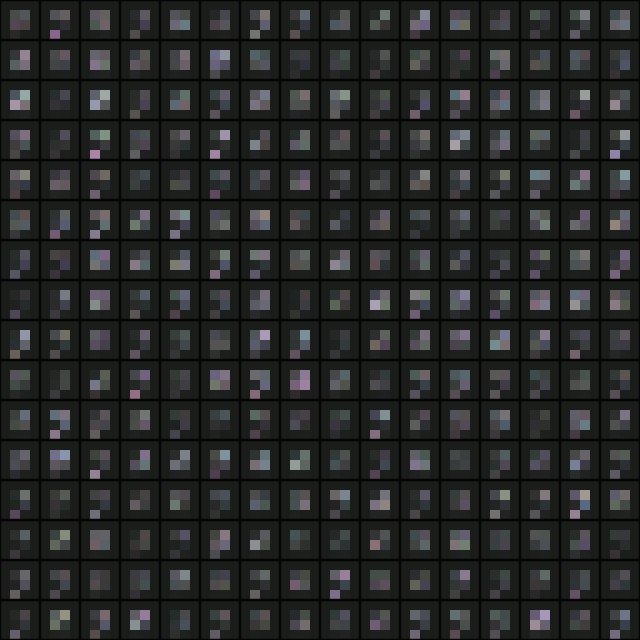
Reproduce this pattern procedurally as a Shadertoy shader.

```glsl
#define GRID 16.0
#define LINE_HALF 0.031
#define BLOCK 0.25
#define TINT 0.24
#define GAIN_MIN 0.42
#define LINE_COLOR vec3(0.012, 0.016, 0.013)
#define FILL_COLOR vec3(0.104, 0.115, 0.106)
#define PALE_COLOR vec3(0.67, 0.65, 0.70)

vec3 hash3(vec3 p) {
    p = fract(p * vec3(0.1031, 0.1030, 0.0973));
    p += dot(p, p.yxz + 33.33);
    return fract((p.xxy + p.yxx) * p.zyx);
}

// Linear coverage, so that touching blocks share an edge without a seam
float boxCoverage(vec2 offset, float halfSize, float pixel) {
    vec2 c = clamp((halfSize - abs(offset)) / pixel + 0.5, 0.0, 1.0);
    return c.x * c.y;
}

// Brightness of a block: slots run left to right, then down three rows
float blockLevel(int slot, float hook, float r) {
    if (slot == 0) return mix(0.08, 0.72, r);
    if (slot == 1) return mix(0.40, 1.0, r);
    if (slot == 2) return mix(mix(0.35, 0.98, r), 0.06, hook);
    if (slot == 3) return mix(0.20, 0.92, r) * mix(1.0, 0.75, hook);
    if (slot == 4) return mix(0.03, mix(0.35, 0.95, r), hook);
    return 0.06 * r;
}

// Colour lean: cool on the right of a hook, rosy at its foot
vec3 blockLean(int slot, float hook) {
    if (slot == 4) return vec3(0.06, -0.06, 0.02);
    if (slot == 3) return vec3(-0.10, -0.05, 0.08) * hook;
    if (slot == 0) return vec3(-0.04, 0.02, 0.01);
    return vec3(0.0);
}

void mainImage(out vec4 fragColor, in vec2 fragCoord) {
    vec2 grid = fragCoord / iResolution.xy * GRID;
    vec2 cell = floor(grid);
    vec2 local = grid - cell;
    float pixel = GRID / min(iResolution.x, iResolution.y);

    // Per-cell variation
    vec3 cellRandom = hash3(vec3(cell, 7.0));
    float hook = smoothstep(0.35, 0.85, cellRandom.x);
    float gain = mix(GAIN_MIN, 1.0, cellRandom.y);

    // Two columns by three rows of flat blocks
    vec3 color = FILL_COLOR;
    for (int slot = 0; slot < 6; slot++) {
        vec2 place = vec2(slot % 2, slot / 2);
        vec2 center = vec2(0.375, 0.625) + BLOCK * place * vec2(1.0, -1.0);
        vec3 tone = hash3(vec3(cell, 19.0 + float(slot) * 5.0));
        vec3 hue = hash3(vec3(cell, 61.0 + float(slot) * 3.0));
        vec3 pale = PALE_COLOR * (1.0 + TINT * (hue - 0.5) + blockLean(slot, hook));
        float level = gain * blockLevel(slot, hook, tone.x);
        color += (pale - FILL_COLOR) * level * boxCoverage(local - center, 0.5 * BLOCK, pixel);
    }

    // Dark grid lines over the cell edges
    float inside = boxCoverage(local - 0.5, 0.5 - LINE_HALF, pixel);
    fragColor = vec4(mix(LINE_COLOR, color, inside), 1.0);
}
```
